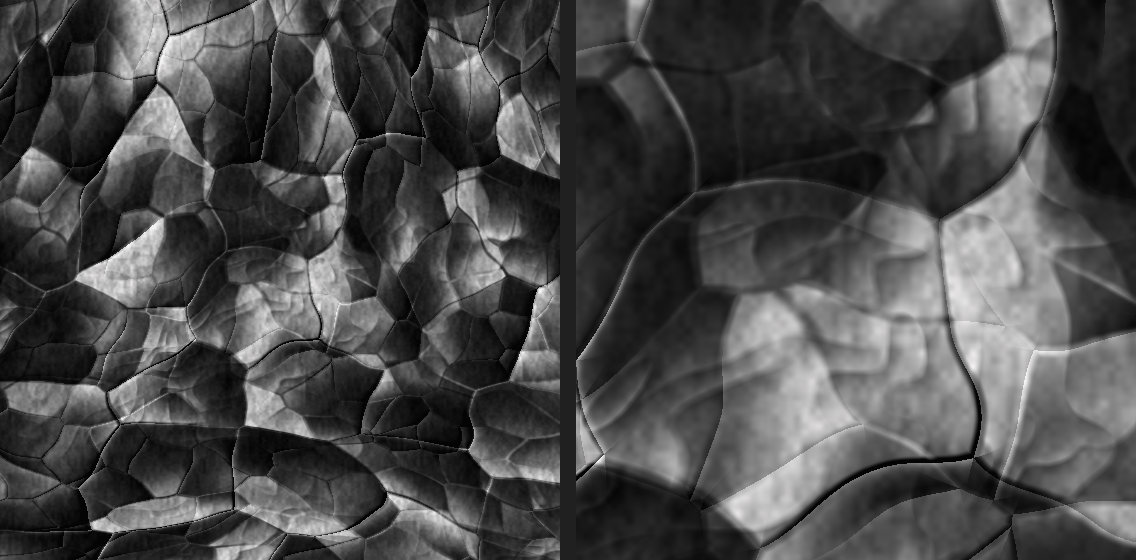
Left, the full canvas; right, a detail of the centre.
Give the GLSL for this texture, as a WebGL 1 fragment shader.

```glsl
precision highp float;
// Crumpled black foil: tilted facets, embossed creases, soft glare and a fine weave.

uniform vec2 u_resolution;

const float LARGE_FACETS = 5.5;     // facets across the canvas
const float SMALL_FACETS = 12.0;
const float WRINKLE_SCALE = 15.0;
const float WARP_BROAD = 0.085;
const float WARP_FINE = 0.020;
const float CREASE_WIDTH = 0.0055;
const float CREASE_GAIN = 0.30;
const float WRINKLE_GAIN = 0.75;
const float WEAVE_GAIN = 0.20;
const vec2 WEAVE_SCALE = vec2(170.0, 75.0);
const vec2 LIGHT_DIR = vec2(-0.8, 0.6);
const vec3 SHADOW = vec3(0.045);
const vec3 FOIL = vec3(0.165);
const vec3 GLARE = vec3(0.77, 0.765, 0.765);

float hash(vec2 p) {
  return fract(sin(dot(p, vec2(127.1, 311.7))) * 43758.5453);
}

vec2 hash2(vec2 p) {
  return vec2(hash(p), hash(p + 57.3));
}

float noise(vec2 p) {
  vec2 i = floor(p), f = fract(p);
  f = f * f * (3.0 - 2.0 * f);
  return mix(mix(hash(i), hash(i + vec2(1.0, 0.0)), f.x),
             mix(hash(i + vec2(0.0, 1.0)), hash(i + 1.0), f.x), f.y);
}

float fbm(vec2 p) {
  float sum = 0.0, amp = 0.5;
  for (int i = 0; i < 4; i++) {
    sum += amp * noise(p);
    p = mat2(1.6, 1.2, -1.2, 1.6) * p + 7.1;
    amp *= 0.5;
  }
  return sum;
}

vec2 noise2(vec2 p) {
  return vec2(noise(p), noise(p + 31.7)) - 0.5;
}

// Sharp folds: high along the zero lines of two noise layers.
float folds(vec2 p) {
  float broad = 1.0 - abs(2.0 * noise(p) - 1.0);
  float fine = 1.0 - abs(2.0 * noise(p * 2.1 + 4.7) - 1.0);
  return broad * broad + 0.5 * fine * fine;
}

// Voronoi facet: x = tilt shade, y = lit (+) or shaded (-) crease.
vec2 facet(vec2 p, float scale) {
  p *= scale;
  vec2 cell = floor(p), nearest = vec2(0.0), toSeed = vec2(0.0);
  float best = 8.0;
  for (int j = -1; j <= 1; j++) {
    for (int i = -1; i <= 1; i++) {
      vec2 id = cell + vec2(float(i), float(j));
      vec2 r = id + 0.05 + 0.9 * hash2(id) - p;
      if (dot(r, r) < best) {
        best = dot(r, r);
        toSeed = r;
        nearest = id;
      }
    }
  }
  float edge = 8.0;
  vec2 normal = vec2(0.0);
  for (int j = -2; j <= 2; j++) {
    for (int i = -2; i <= 2; i++) {
      vec2 id = nearest + vec2(float(i), float(j));
      vec2 r = id + 0.05 + 0.9 * hash2(id) - p;
      vec2 across = r - toSeed;
      if (dot(across, across) > 0.0001) {
        float d = dot(0.5 * (r + toSeed), normalize(across));
        if (d < edge) {
          edge = d;
          normal = normalize(across);
        }
      }
    }
  }
  float angle = 6.2832 * hash(nearest + 11.3);
  float tilt = dot(vec2(cos(angle), sin(angle)), -toSeed);
  tilt += 0.5 * (hash(nearest + 23.9) - 0.5);
  float distToEdge = edge / scale;
  float crease = dot(normal, LIGHT_DIR) * exp(-distToEdge / CREASE_WIDTH);
  return vec2(tilt * smoothstep(0.0, 0.005, distToEdge), crease);
}

void main() {
  vec2 uv = gl_FragCoord.xy / u_resolution;

  // Facets stand tall near the top and lie flat near the bottom.
  vec2 p = vec2((uv.x - 0.5) * mix(0.75, 1.3, uv.y), uv.y * (1.4 - 0.32 * uv.y)) + 3.0;
  p += WARP_BROAD * noise2(p * 4.5) + WARP_FINE * noise2(p * 17.0);

  vec2 large = facet(p, LARGE_FACETS);
  vec2 small = facet(p + 0.02 * noise2(p * 9.0) + 8.0, SMALL_FACETS);
  float patchy = fbm(p * 6.0) - 0.47;
  float shade = large.x + 0.55 * small.x + 0.9 * patchy;

  // Small wrinkles gather in the bright and creased zones.
  vec2 q = p * WRINKLE_SCALE + 1.4 * noise2(p * 8.0);
  float relief = folds(q) - folds(q + 0.09 * LIGHT_DIR);
  float crumple = smoothstep(0.4, 0.7, noise(p * 7.0 + 19.0));
  float glare = smoothstep(-0.12, 0.90, shade);
  shade += WRINKLE_GAIN * relief * (0.15 + 0.5 * crumple + 0.5 * glare);

  vec3 color = mix(SHADOW, FOIL, smoothstep(-0.7, 0.15, shade));
  color = mix(color, GLARE, smoothstep(-0.12, 0.90, shade));

  float creaseMask = smoothstep(0.25, 0.7, noise(p * 10.0 + 41.0));
  float crease = large.y * (0.3 + creaseMask) + 0.5 * small.y * creaseMask;
  color += CREASE_GAIN * crease * (crease > 0.0 ? 1.0 : 0.7);

  float weave = noise(uv * WEAVE_SCALE) + 0.6 * noise(uv * 230.0) - 0.8;
  color *= 1.0 + WEAVE_GAIN * weave;
  color += 0.035 * weave;
  gl_FragColor = vec4(clamp(color, 0.015, 0.95), 1.0);
}
```
